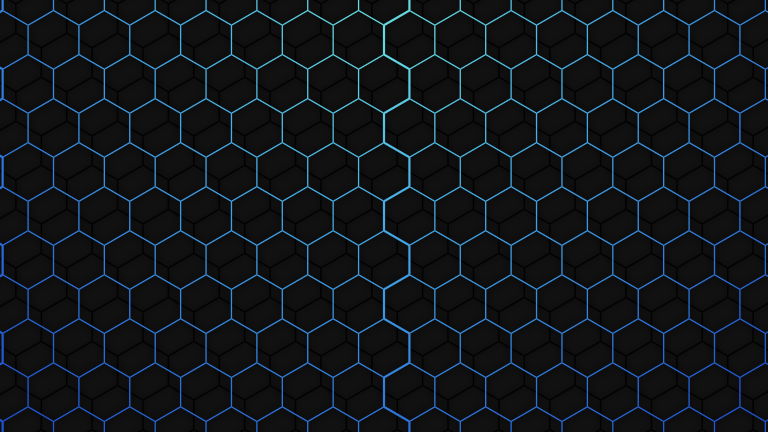
Give the GLSL for this pattern, as a Shadertoy shader.

```glsl
// Glowing blue honeycomb wires over a shifted honeycomb of dark grooves.
#define CELL_WIDTH 0.1177           // hexagon width, in canvas heights
#define WIRE_WIDTH 0.0255           // in hexagon widths, as are the values below
#define SEAM_WIDTH 0.043
#define GROOVE_WIDTH 0.030
#define GROOVE_SHIFT vec2(0.26, -0.445)
#define SEAM_PERIOD 8.0             // hexagons between the bolder zigzag seams
#define FACE_COLOR vec3(0.066)
#define GROOVE_COLOR vec3(0.008)
#define GLOW_TOP vec3(0.40, 0.86, 0.88)
#define GLOW_MID vec3(0.27, 0.67, 0.91)
#define GLOW_FAR vec3(0.12, 0.32, 0.83)

const float ROW_STEP = 0.5 * sqrt(3.0);

// Centre of the pointy-top hexagon that holds p; alternate rows shift by half.
vec2 hexCenter(vec2 p) {
    float pairStep = 2.0 * ROW_STEP;
    vec2 a = vec2(floor(p.x) + 0.5, floor(p.y / pairStep + 0.5) * pairStep);
    vec2 b = vec2(floor(p.x + 0.5), (floor(p.y / pairStep) + 0.5) * pairStep);
    return distance(p, a) < distance(p, b) ? a : b;
}

// Distance from p to the nearest border of its hexagon.
float hexBorder(vec2 p) {
    vec2 q = abs(p - hexCenter(p));
    return 0.5 - max(q.x, dot(q, vec2(0.5, ROW_STEP)));
}

// Index of the block of columns that a hexagon belongs to.
float blockIndex(vec2 center) {
    float row = floor(center.y / ROW_STEP + 0.5);
    float column = center.x - 0.5 - 0.5 * mod(row, 2.0);
    return floor((column + 0.25) / SEAM_PERIOD);
}

// Signed distance to the wires, bolder where two blocks meet.
float wireDistance(vec2 p) {
    vec2 center = hexCenter(p);
    float block = blockIndex(center);
    float d = 1.0;
    for (int i = 0; i < 6; i++) {
        float angle = radians(60.0) * float(i);
        vec2 dir = vec2(cos(angle), sin(angle));
        bool seam = blockIndex(center + dir) != block;
        float width = seam ? SEAM_WIDTH : WIRE_WIDTH;
        d = min(d, 0.5 - dot(p - center, dir) - 0.5 * width);
    }
    return d;
}

float coverage(float d, float pixel) {
    return clamp(0.5 - d / pixel, 0.0, 1.0);
}

// Light spreads from the middle of the top edge.
vec3 wireColor(vec2 canvas) {
    float reach = distance(canvas, vec2(0.0, 0.5));
    vec3 color = mix(GLOW_TOP, GLOW_MID, smoothstep(0.0, 0.6, reach));
    return mix(color, GLOW_FAR, smoothstep(0.4, 1.4, reach));
}

void mainImage(out vec4 fragColor, in vec2 fragCoord) {
    vec2 canvas = (fragCoord - 0.5 * iResolution.xy) / iResolution.y;
    vec2 p = canvas / CELL_WIDTH;
    float pixel = 1.0 / (iResolution.y * CELL_WIDTH);
    float wire = wireDistance(p);
    float groove = hexBorder(p - GROOVE_SHIFT);

    // Matte faces, softly shaded next to wires and grooves
    vec3 color = FACE_COLOR;
    color *= mix(0.82, 1.0, smoothstep(0.0, 0.20, wire));
    color *= mix(0.88, 1.0, smoothstep(0.0, 0.15, groove));

    // Grooves below, wires on top
    color = mix(color, GROOVE_COLOR, coverage(groove - 0.5 * GROOVE_WIDTH, pixel));
    color = mix(color, wireColor(canvas), coverage(wire, pixel));
    fragColor = vec4(color, 1.0);
}
```
